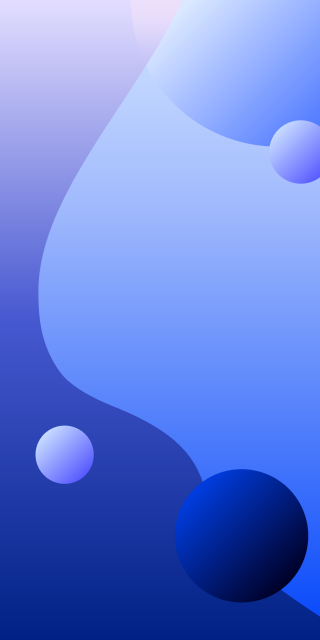
This background is drawn by a WebGL 1 fragment shader. Its source:

```glsl
precision highp float;
uniform vec2 u_resolution;

// Cubic through two knots; each knot is (y, x, slope dx/dy)
float hermite(float y, vec3 a, vec3 b) {
  float h = b.x - a.x;
  float t = (y - a.x) / h;
  float s = 1.0 - t;
  return s * s * ((1.0 + 2.0 * t) * a.y + t * h * a.z)
       + t * t * ((3.0 - 2.0 * t) * b.y - s * h * b.z);
}

// Horizontal position of the wave boundary at height y
float waveEdge(float y) {
  vec3 foot = vec3(0.156, 0.880, -1.35);
  vec3 bend = vec3(0.490, 0.635, -0.35);
  vec3 shelf = vec3(0.729, 0.357, -2.5);
  vec3 heel = vec3(0.841, 0.185, -0.7);
  vec3 belly = vec3(1.089, 0.120, 0.0);
  if (y < foot.x) return hermite(y, vec3(0.0, 1.115, -1.6), foot);
  if (y < bend.x) return hermite(y, foot, bend);
  if (y < shelf.x) return hermite(y, bend, shelf);
  if (y < heel.x) return hermite(y, shelf, heel);
  if (y < belly.x) return hermite(y, heel, belly);
  return hermite(y, belly, vec3(2.0, 0.570, 0.45));
}

// Coverage of a signed distance, softened over one pixel
float cover(float d) {
  return clamp(0.5 - d * u_resolution.x, 0.0, 1.0);
}

// Disc shaded from its upper left to its lower right
vec3 ball(vec3 under, vec2 p, vec2 center, float radius, vec3 lit, vec3 shade) {
  vec2 q = p - center;
  float t = clamp(0.5 + (q.x - q.y) / (2.83 * radius), 0.0, 1.0);
  return mix(under, mix(lit, shade, t), cover(length(q) - radius));
}

void main() {
  vec2 p = gl_FragCoord.xy / u_resolution.x;

  // Lavender to navy backdrop
  vec3 backdrop = mix(vec3(0.0, 0.13, 0.52), vec3(0.28, 0.35, 0.82), clamp(p.y / 1.01, 0.0, 1.0));
  backdrop = mix(backdrop, vec3(0.89, 0.87, 1.0), clamp((p.y - 1.01) / 0.99, 0.0, 1.0));

  // Pale to vivid blue wave
  vec3 wave = mix(vec3(0.01, 0.27, 0.98), vec3(0.62, 0.72, 0.99), clamp(p.y / 1.333, 0.0, 1.0));
  wave = mix(wave, vec3(0.77, 0.85, 1.0), clamp((p.y - 1.333) / 0.47, 0.0, 1.0));

  // Large top disc: faint blush on the backdrop, blue on the wave
  vec2 q = p - vec2(0.867, 2.0);
  float disc = cover(length(q) - 0.458);
  float blush = 0.75 * smoothstep(1.80, 2.0, p.y);
  backdrop = mix(backdrop, vec3(0.94, 0.88, 0.98), disc * blush);
  float diagonal = clamp((q.x - q.y + 0.27) / 0.78, 0.0, 1.0);
  wave = mix(wave, mix(vec3(0.86, 0.91, 1.0), vec3(0.33, 0.49, 1.0), diagonal), disc);

  // Join the two layers along the curve
  float edge = waveEdge(p.y);
  float slope = (waveEdge(p.y + 0.002) - edge) / 0.002;
  vec3 color = mix(backdrop, wave, cover((edge - p.x) / sqrt(1.0 + slope * slope)));

  // Floating balls
  vec3 ice = vec3(0.78, 0.86, 1.0);
  vec3 violet = vec3(0.34, 0.35, 1.0);
  color = ball(color, p, vec2(0.940, 1.525), 0.099, ice, violet);
  color = ball(color, p, vec2(0.202, 0.579), 0.091, ice, violet);
  color = ball(color, p, vec2(0.755, 0.3255), 0.2083, vec3(0.0, 0.24, 0.88), vec3(0.0, 0.0, 0.15));

  gl_FragColor = vec4(color, 1.0);
}
```
